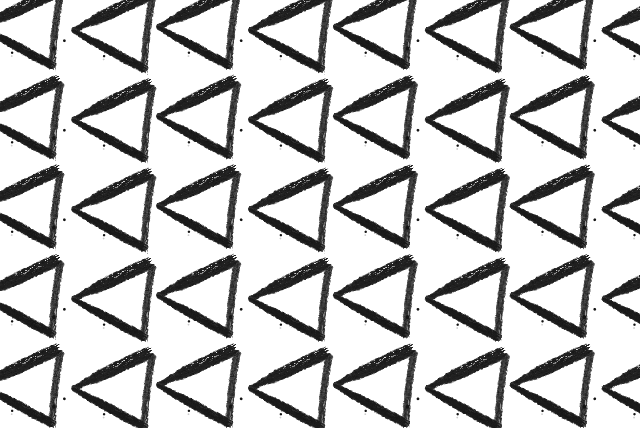
Write a WebGL 2 fragment shader that draws this pattern.

```glsl
#version 300 es
precision highp float;
// Rows of dry-brush ink triangles pointing left, in staggered pairs with stray ink dots.

uniform vec2 u_resolution;
out vec4 outColor;

// Lengths are in canvas units: the canvas is CANVAS_HEIGHT units high.
const float CANVAS_HEIGHT = 512.0;
const vec2 PITCH = vec2(211.5, 107.1);        // one pair across, one row down
const vec2 FIRST_TIP = vec2(85.0, 47.5);      // tip of the first triangle
const vec2 PAIR_SHIFT = vec2(101.5, 4.0);     // second triangle of the pair
const vec2 CELL_MARGIN = vec2(6.0, 54.0);     // room left of and below a tip

const vec2 UPPER_START = vec2(3.0, 0.3), UPPER_END = vec2(95.5, 43.5);
const vec2 LOWER_START = vec2(3.0, -0.8), LOWER_END = vec2(88.0, -46.5);
const vec2 RIGHT_START = vec2(97.0, 37.5), RIGHT_END = vec2(87.5, -50.0);
const vec2 UPPER_RADII = vec2(3.2, 7.4);
const vec2 LOWER_RADII = vec2(3.0, 5.2);
const vec2 RIGHT_RADII = vec2(4.4, 4.2);
const float RIGHT_BEND = 1.8;

const float EDGE_WOBBLE = 1.5;
const float END_RAGGED = 6.0;
const vec3 PAPER = vec3(1.0);
const vec3 INK = vec3(0.08);
const vec3 DRY_INK = vec3(0.46);
const vec3 FAINT_INK = vec3(0.80);

float hash(vec2 p) {
  vec3 q = fract(vec3(p.xyx) * 0.1031);
  q += dot(q, q.yzx + 33.33);
  return fract((q.x + q.y) * q.z);
}

float noise(vec2 p) {
  vec2 i = floor(p), f = fract(p);
  f = f * f * (3.0 - 2.0 * f);
  return mix(mix(hash(i), hash(i + vec2(1, 0)), f.x),
             mix(hash(i + vec2(0, 1)), hash(i + vec2(1, 1)), f.x), f.y);
}

float coverage(float dist, float px) {
  return clamp(0.5 - dist / px, 0.0, 1.0);
}

// Brush stroke from a to b: round start, ragged end, dry streaks and scratches.
vec3 brush(vec3 base, vec2 p, vec2 a, vec2 b, vec2 radii,
           float bend, float dryness, float wear, float px) {
  float len = length(b - a);
  vec2 dir = (b - a) / len;
  float u = dot(p - a, dir);
  float v = dot(p - a, vec2(-dir.y, dir.x));
  float t = clamp(u / len, 0.0, 1.0);
  v += bend * 4.0 * t * (1.0 - t);
  float radius = mix(radii.x, radii.y, smoothstep(0.0, 0.45, t));

  // Outline
  float wobble = noise(p * 0.35 + 40.0) + 0.6 * noise(p * 0.9 + 90.0) - 0.8;
  float side = length(vec2(min(u, 0.0), v)) - radius + EDGE_WOBBLE * wobble;
  float tail = u - len + END_RAGGED * (noise(vec2(u * 0.1, v * 0.7) + 70.0) - 0.5);
  float dist = max(side, tail);

  // Ink tone: streaks along the stroke, grain, and a paler rim
  float streak = noise(vec2(u * 0.12, v * 0.9) + 120.0);
  float grain = noise(p * 0.8 + 200.0);
  float rim = smoothstep(-2.2, 0.0, dist);
  float dry = dryness * (0.45 * streak + 0.75 * grain) + 0.35 * rim * grain;
  vec3 ink = mix(INK, DRY_INK, clamp(dry, 0.0, 1.0));

  // Bare scratches, mostly on the outer side of the later part
  float scratch = smoothstep(0.66, 0.88, noise(vec2(u * 0.33, v * 0.95) + 310.0));
  scratch *= wear * smoothstep(0.05, 0.7, t) * smoothstep(-0.4, 0.7, v / radius);
  return mix(base, mix(ink, PAPER, scratch), coverage(dist, px));
}

vec3 dot_(vec3 base, vec2 p, vec2 center, float radius, vec3 ink, float px) {
  return mix(base, ink, coverage(length(p - center) - radius, px));
}

void main() {
  float px = CANVAS_HEIGHT / u_resolution.y;
  vec2 canvas = gl_FragCoord.xy * px;
  vec3 color = PAPER;

  for (int i = 0; i < 2; i++) {
    // Position relative to the triangle's tip
    vec2 tip = FIRST_TIP + float(i) * PAIR_SHIFT;
    vec2 p = mod(canvas - tip + CELL_MARGIN, PITCH) - CELL_MARGIN;

    color = brush(color, p, RIGHT_START, RIGHT_END, RIGHT_RADII, RIGHT_BEND, 0.62, 0.55, px);
    color = brush(color, p, UPPER_START, UPPER_END, UPPER_RADII, 0.0, 0.18, 0.9, px);
    color = brush(color, p, LOWER_START, LOWER_END, LOWER_RADII, 0.0, 0.10, 0.1, px);

    // Stray drops
    color = dot_(color, p, vec2(39.5, -31.0), 1.4, INK, px);
    color = dot_(color, p, vec2(39.0, -35.0), 1.0, FAINT_INK, px);
    if (i == 1) {
      color = dot_(color, p, vec2(89.5, -26.0), 2.3, INK, px);
      color = dot_(color, p, vec2(102.0, -16.6), 1.6, INK, px);
    }
  }
  outColor = vec4(color, 1.0);
}
```
